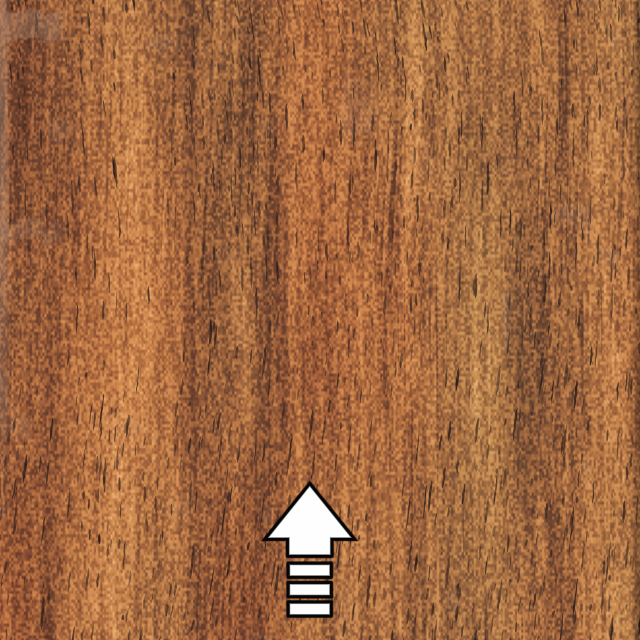
Write a WebGL 1 fragment shader that draws this texture.

```glsl
precision highp float;
// Warm brown wood plank with upright grain and a white block arrow near the foot.
// Tone = broad bands + long fibres and creases + fine speckle, run through a ramp;
// dark pores are scattered on jittered grids, and the arrow is a distance field.
uniform vec2 u_resolution;

#define BAND_CONTRAST 0.95
#define FIBRE_CONTRAST 0.72
#define CREASE_DEPTH 0.34
#define SPECKLE_CONTRAST 0.80
#define SPECKLE_SCALE vec2(310.0, 215.0)
#define PORE_DENSITY 0.72
#define PORE_DARKNESS 0.90
#define PORE_TILT 0.18
#define HAZE_AMOUNT 0.30
#define ARROW_X 0.484
#define OUTLINE 0.0055

const vec3 UMBER = vec3(0.42, 0.26, 0.18);
const vec3 BROWN = vec3(0.56, 0.345, 0.22);
const vec3 TAN = vec3(0.68, 0.43, 0.25);
const vec3 HONEY = vec3(0.80, 0.54, 0.315);
const vec3 PORE = vec3(0.15, 0.105, 0.10);
const vec3 HAZE = vec3(0.70, 0.58, 0.50);
const vec3 INK = vec3(0.02);
const vec3 PAPER = vec3(0.995);

float hash(vec2 p) {
  vec3 q = fract(vec3(p.xyx) * 0.1031);
  q += dot(q, q.yzx + 33.33);
  return fract((q.x + q.y) * q.z);
}

float noise(vec2 p) {
  vec2 i = floor(p), f = fract(p);
  f = f * f * (3.0 - 2.0 * f);
  return mix(mix(hash(i), hash(i + vec2(1, 0)), f.x),
             mix(hash(i + vec2(0, 1)), hash(i + vec2(1, 1)), f.x), f.y);
}

float bump(float x, float centre, float width) {
  float d = (x - centre) / width;
  return exp(-d * d);
}

// Broad light and dark growth bands across the plank
float bands(vec2 p) {
  float x = p.x + 0.03 * (noise(p * vec2(4.0, 3.0) + 7.0) - 0.5);
  float tone = 0.57 - 0.24 * bump(x, 0.03, 0.07) + 0.19 * bump(x, 0.19, 0.06)
    - 0.09 * bump(x, 0.30, 0.05) - 0.23 * bump(x, 0.415, 0.025)
    + 0.11 * bump(x, 0.68, 0.09) - 0.09 * bump(x, 0.86, 0.04)
    + 0.19 * bump(x, 0.96, 0.04);
  return tone + 0.30 * (noise(p * vec2(26.0, 2.2) + 31.0) - 0.5);
}

// Long fibres at three widths
float fibres(vec2 p) {
  return 0.36 * noise(p * vec2(62.0, 2.5) + 11.0)
    + 0.42 * noise(p * vec2(135.0, 5.0) + 53.0)
    + 0.46 * noise(p * vec2(250.0, 16.0) + 97.0) - 0.62;
}

// Sparse thin dark lines that run far along the grain
float creases(vec2 p) {
  float line = smoothstep(0.70, 0.95, noise(p * vec2(200.0, 6.0) + 131.0));
  return line * smoothstep(0.25, 0.75, noise(p * vec2(12.0, 3.0) + 17.0));
}

vec3 woodRamp(float t) {
  vec3 c = mix(UMBER * 0.72, UMBER, smoothstep(-0.45, 0.08, t));
  c = mix(c, BROWN, clamp((t - 0.08) / 0.27, 0.0, 1.0));
  c = mix(c, TAN, clamp((t - 0.35) / 0.29, 0.0, 1.0));
  c = mix(c, HONEY, clamp((t - 0.64) / 0.30, 0.0, 1.0));
  return mix(c, vec3(0.93, 0.70, 0.46), smoothstep(0.94, 1.5, t));
}

// Thin ragged dashes, leaning one way below and the other way above
float pores(vec2 p, vec2 grid, float size, float seed) {
  float cover = 0.0;
  float slope = PORE_TILT * (0.65 - 1.1 * p.y + noise(p * 5.0) - 0.5);
  float wobble = 0.0016 * (noise(p * vec2(90.0, 130.0)) - 0.5);
  for (int j = -1; j <= 1; j++) {
    for (int i = -1; i <= 1; i++) {
      vec2 cell = floor(p * grid) + vec2(i, j);
      vec2 key = cell + seed;
      vec2 centre = (cell + vec2(hash(key), hash(key + 41.7))) / grid;
      float cluster = noise(centre * vec2(13.0, 4.0) + seed);
      float here = step(hash(key + 83.1), PORE_DENSITY * smoothstep(0.15, 0.75, cluster));
      vec2 d = p - centre;
      d.x += wobble - d.y * slope;
      float halfLength = size * mix(0.3, 1.1, hash(key + 17.3));
      float taper = 1.0 - pow(min(abs(d.y) / halfLength, 1.0), 3.0);
      float halfWidth = mix(0.0008, 0.0020, hash(key + 59.9)) * taper;
      float dash = smoothstep(0.0011, -0.0009, abs(d.x) - halfWidth) * smoothstep(0.0, 0.3, taper);
      cover = max(cover, here * dash * mix(0.55, 1.0, hash(key + 29.4)));
    }
  }
  return cover * mix(0.65, 1.1, noise(p * vec2(220.0, 150.0) + 5.0));
}

// Pale worn edge, ragged blocks at upper left, faint spots elsewhere
float haze(vec2 p) {
  float ragged = 0.02 * hash(vec2(floor(p.x * 75.0), 5.0));
  float blocks = smoothstep(0.024, 0.020, abs(p.y - 0.963 + ragged * 0.5))
    + 0.6 * smoothstep(0.017, 0.013, abs(p.y - 0.645 + ragged));
  blocks *= smoothstep(0.108, 0.085, p.x);
  float edge = smoothstep(0.018, 0.006, p.x) * smoothstep(0.1, 0.75, p.y);
  float spots = 0.5 * smoothstep(0.84, 0.98, noise(p * vec2(24.0, 15.0) + 3.0));
  return min(blocks + 1.3 * edge + spots, 1.5);
}

float box(vec2 p, vec2 halfSize) {
  vec2 d = abs(p) - halfSize + 0.003;
  return length(max(d, 0.0)) + min(max(d.x, d.y), 0.0) - 0.003;
}

// Triangle head and stem, then three repeated bars
float arrow(vec2 p) {
  vec2 q = vec2(abs(p.x - ARROW_X), p.y);
  float head = max(dot(q - vec2(0.0, 0.249), vec2(0.779, 0.627)), 0.1545 - q.y);
  float stem = box(q - vec2(0.0, 0.159), vec2(0.0375, 0.031));
  float row = clamp(floor((0.109 - q.y) / 0.0303 + 0.5), 0.0, 2.0);
  float bar = box(q - vec2(0.0, 0.109 - 0.0303 * row), vec2(0.0365, 0.0138));
  return min(min(head, stem), bar);
}

void main() {
  vec2 p = gl_FragCoord.xy / u_resolution;
  float pixel = 1.0 / min(u_resolution.x, u_resolution.y);
  vec2 g = p + vec2(0.014 * noise(p * vec2(3.0, 3.5)), 0.0);

  float speckle = noise(p * SPECKLE_SCALE) - 0.5;
  float tone = 0.57 + BAND_CONTRAST * (bands(p) - 0.57) + FIBRE_CONTRAST * fibres(g)
    - CREASE_DEPTH * creases(g) + SPECKLE_CONTRAST * speckle;
  vec3 color = woodRamp(tone);
  float redness = noise(p * vec2(8.0, 2.0) + 71.0) - 0.3 - 0.4 * smoothstep(0.4, 0.7, p.x);
  color += redness * vec3(0.03, -0.025, -0.02);

  float pore = max(pores(p, vec2(42.0, 15.0), 0.026, 3.0), 0.8 * pores(p, vec2(60.0, 28.0), 0.014, 207.0));
  color = mix(color, PORE, PORE_DARKNESS * pore);
  color = mix(color, HAZE, HAZE_AMOUNT * haze(p));
  color *= 1.0 - 0.25 * smoothstep(0.985, 1.0, p.x);

  float d = arrow(p);
  color = mix(color, INK, smoothstep(pixel, -pixel, d));
  color = mix(color, PAPER, smoothstep(pixel, -pixel, d + OUTLINE));
  gl_FragColor = vec4(color, 1.0);
}
```
